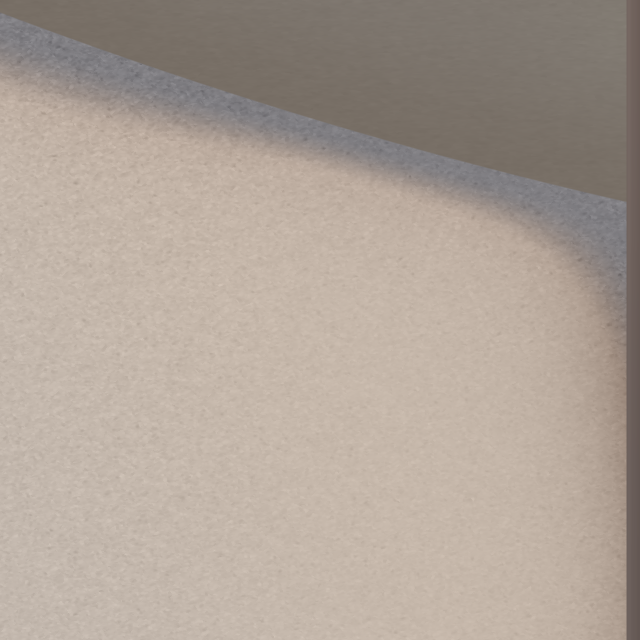
Write a Shadertoy shader that draws this texture.

```glsl
// A pale plaster wall under a sloping edge, with a cool soft shadow beneath it,
// a dim panel above and a narrow post at the right. Curves and falloffs place
// the light; layered cellular noise and sines give the plaster its grain.

const vec3 WALL_COLOR   = vec3(0.776, 0.720, 0.668);
const vec3 WALL_COOL    = vec3(0.762, 0.718, 0.678);
const vec3 WARM_COLOR   = vec3(0.712, 0.640, 0.590);
const vec3 SHADOW_COLOR = vec3(0.500, 0.494, 0.510);
const vec3 SHADOW_DEEP  = vec3(0.480, 0.452, 0.448);
const vec3 SIDE_COLOR   = vec3(0.565, 0.488, 0.438);
const vec3 PANEL_LIGHT  = vec3(0.494, 0.465, 0.435);
const vec3 PANEL_DARK   = vec3(0.468, 0.433, 0.397);
const vec3 POST_TOP     = vec3(0.438, 0.384, 0.362);
const vec3 POST_BOTTOM  = vec3(0.405, 0.358, 0.342);

const float POST_X        = 0.979;  // left side of the post
const float CORNER_REACH  = 0.072;  // width of the shade beside the post
const float CORNER_DROP   = 0.14;   // extra shadow depth at the post
const float GRAIN_CELLS   = 115.0;  // cells across for the coarsest grain
const float GRAIN_AMOUNT  = 0.042;
const float FLECK_CELLS   = 75.0;
const float FLECK_AMOUNT  = 0.055;

vec2 hash2(vec2 p) {
    vec3 q = fract(p.xyx * vec3(0.1031, 0.1030, 0.0973));
    q += dot(q, q.yzx + 33.33);
    return fract((q.xx + q.yz) * q.zy);
}

// x: distance to the nearest scattered point, y: random value of its cell
vec2 cellular(vec2 p) {
    vec2 cell = floor(p), local = fract(p);
    vec2 nearest = vec2(8.0, 0.0);
    for (int j = -1; j <= 1; j++)
    for (int i = -1; i <= 1; i++) {
        vec2 offset = vec2(i, j);
        vec2 rnd = hash2(cell + offset + 17.0);
        float d = length(offset + rnd - local);
        if (d < nearest.x) nearest = vec2(d, fract(rnd.x * 7.3 + rnd.y * 3.1));
    }
    return nearest;
}

// Smooth, slow variation in -1..1
float mottle(vec2 p) {
    float sum = 0.0, weight = 0.5;
    for (int i = 0; i < 4; i++) {
        sum += weight * sin(p.x + 1.7 * sin(p.y * 0.8)) * sin(p.y + 1.3 * sin(p.x * 0.7));
        p = mat2(1.5, 1.1, -1.1, 1.5) * p + 2.3;
        weight *= 0.55;
    }
    return sum;
}

// Irregular grain: turned layers of soft cells, each with its own shade
float plasterGrain(vec2 p) {
    float sum = 0.0;
    for (int i = 0; i < 3; i++) {
        vec2 cell = cellular(p);
        sum += (cell.y - 0.5) * smoothstep(0.75, 0.1, cell.x);
        p = mat2(1.22, 0.5, -0.5, 1.22) * p + 9.7;
    }
    return sum;
}

// Height of the sloping edge that divides wall and panel
float slopeHeight(float x) {
    return 0.9805 - 0.3773 * x + 0.0766 * x * x;
}

vec3 wallColor(vec2 uv, float below) {
    float corner = exp(-max(POST_X - uv.x, 0.0) / CORNER_REACH);

    // Shadow under the edge, deeper at both ends
    float depth = mix(0.083, 0.050, smoothstep(0.0, 0.55, uv.x)) + CORNER_DROP * corner;
    float softness = mix(0.055, 0.034, smoothstep(0.0, 0.5, uv.x)) + 0.10 * corner;
    float past = below - depth;
    float lit = smoothstep(-softness, softness, past);

    vec3 color = mix(WALL_COLOR, WALL_COOL, smoothstep(0.8, 0.0, uv.x + uv.y * 0.6));
    float warmth = exp(-max(past, 0.0) / 0.085);
    color = mix(color, WARM_COLOR, 0.85 * warmth);

    // Warm shade beside the post, lighter toward the floor
    float sideShade = corner * mix(0.52, 0.88, smoothstep(0.05, 0.55, uv.y));
    color = mix(color, SIDE_COLOR, sideShade);

    vec3 shadow = mix(SHADOW_COLOR, SHADOW_DEEP, smoothstep(0.2, 1.0, below / (depth + softness)));
    color = mix(shadow, color, lit);

    // Plaster grain, strongest at the left, near the shadow and by the post
    float strength = mix(1.0, 0.6, smoothstep(0.1, 0.7, uv.x)) + 0.4 * warmth + 0.3 * corner;
    vec2 warped = uv + 0.003 * mottle(uv.yx * 90.0);
    color += GRAIN_AMOUNT * strength * plasterGrain(warped * GRAIN_CELLS * vec2(0.8, 1.2));
    color += 0.003 * mottle(uv * vec2(35.0, 50.0));

    // Faint uneven flecks, few of them dark
    vec2 fleck = cellular(warped * FLECK_CELLS * vec2(0.85, 1.1));
    float rarity = smoothstep(0.7, 1.0, fleck.y);
    float spot = smoothstep(0.34, 0.0, fleck.x) * rarity * rarity;
    return color - FLECK_AMOUNT * strength * spot;
}

vec3 panelColor(vec2 uv, float below) {
    vec3 color = mix(PANEL_DARK, PANEL_LIGHT, smoothstep(0.0, 0.25, -below));
    color += 0.020 * vec3(0.8, 1.0, 0.8) * exp(-12.0 * length(uv - vec2(0.97, 0.96)));
    float streak = plasterGrain(uv * vec2(45.0, 140.0));
    return color + 0.012 * streak + 0.003 * mottle(uv * vec2(14.0, 55.0));
}

vec3 postColor(vec2 uv) {
    float across = (uv.x - POST_X) / (1.0 - POST_X);
    vec3 color = mix(POST_BOTTOM, POST_TOP, smoothstep(0.1, 1.0, uv.y));
    color += 0.025 * exp(-pow((across - 0.18) / 0.18, 2.0));
    return color - 0.018 * smoothstep(0.55, 1.0, across);
}

void mainImage(out vec4 fragColor, in vec2 fragCoord) {
    vec2 uv = fragCoord / iResolution.xy;
    float edge = 1.0 / iResolution.y;
    float below = slopeHeight(uv.x) - uv.y;
    vec3 color = mix(panelColor(uv, below), wallColor(uv, below), smoothstep(-edge, edge, below));
    color = mix(color, postColor(uv), smoothstep(-edge, edge, uv.x - POST_X));
    fragColor = vec4(clamp(color, 0.0, 1.0), 1.0);
}
```
